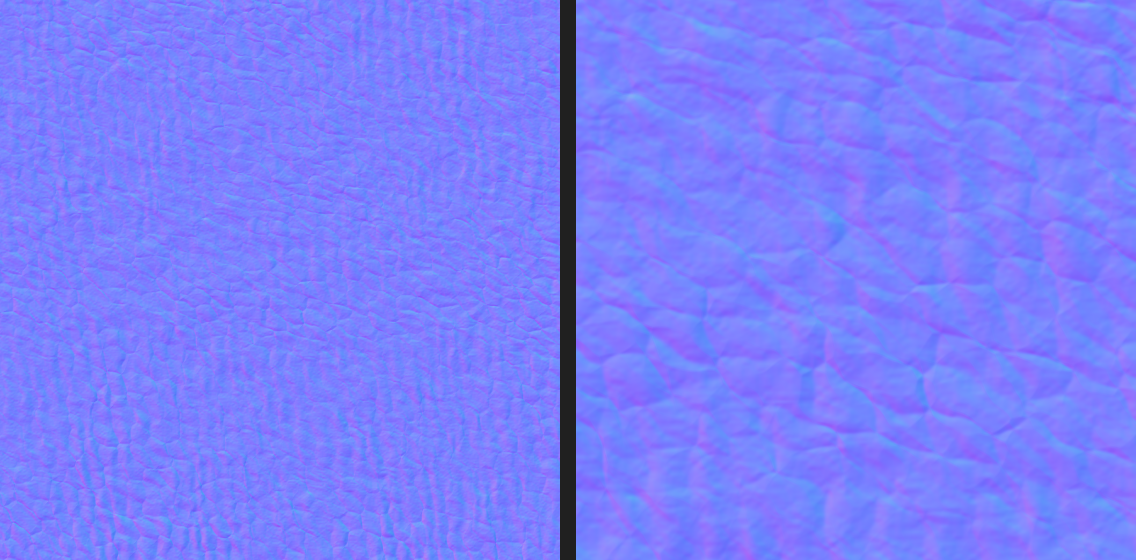
Left, the full canvas; right, a detail of the centre.
A three.js fragment shader for this texture map:

```glsl
// Tangent-space normal map of pebbled leather with upright folds, slanted creases and fine grain.
varying vec2 vUv;

const vec2 MEAN_TILT = vec2(-0.028, 0.006);
const float SAMPLE_STEP = 0.0009;
const float TAU = 6.28318;

vec2 hash2(vec2 p) {
  vec3 q = fract(vec3(p.xyx) * vec3(0.1031, 0.1030, 0.0973));
  q += dot(q, q.yzx + 33.33);
  return fract((q.xx + q.yz) * q.zy);
}

float valueNoise(vec2 p) {
  vec2 cell = floor(p);
  vec2 f = fract(p);
  f = f * f * f * (f * (f * 6.0 - 15.0) + 10.0);
  float bottom = mix(hash2(cell).x, hash2(cell + vec2(1.0, 0.0)).x, f.x);
  float top = mix(hash2(cell + vec2(0.0, 1.0)).x, hash2(cell + 1.0).x, f.x);
  return mix(bottom, top, f.y);
}

vec2 noise2(vec2 p) {
  return vec2(valueNoise(p), valueNoise(p + vec2(37.2, 91.7))) - 0.5;
}

// Rounded pebble: zero in the creases, rising to a soft plateau.
float pebble(vec2 p, float jitter, float roundness) {
  vec2 cell = floor(p);
  vec2 f = fract(p);
  float nearest = 8.0;
  float second = 8.0;
  for (int j = -1; j <= 1; j++) {
    for (int i = -1; i <= 1; i++) {
      vec2 offset = vec2(float(i), float(j));
      vec2 site = offset + 0.5 + jitter * (hash2(cell + offset + 50.0) - 0.5);
      float d = dot(site - f, site - f);
      second = min(second, max(nearest, d));
      nearest = min(nearest, d);
    }
  }
  // The root softens the valley floor.
  float gap = sqrt((second - nearest) * (second - nearest) + 0.012);
  return 1.0 - exp(-roundness * gap);
}

// Sheared lattice, so that both families of creases fall to the right.
vec2 shear(vec2 p, float lean, float slope) {
  return vec2(p.x + lean * p.y, p.y + slope * p.x);
}

// Wavy upright folds that fade and break along their length.
float folds(vec2 p, float count) {
  float phase = TAU * count * (p.x + 0.12 * p.y) + 4.0 * valueNoise(p * vec2(13.0, 8.0));
  float strength = 0.4 + 0.9 * valueNoise(p * vec2(16.0, 24.0) + 40.0);
  return strength * sin(phase);
}

// Share of upright folds: strong below a wavy border, patchy above it.
float uprightShare(vec2 uv) {
  float border = 0.41 + 0.14 * (valueNoise(vec2(uv.x * 5.0, 3.0)) - 0.5);
  float below = 1.0 - smoothstep(border - 0.03, border + 0.03, uv.y);
  float patches = smoothstep(0.3, 0.8, valueNoise(uv * 4.0 + 11.0));
  float upper = mix(0.25, 0.65, patches) * smoothstep(0.4, 0.65, uv.y);
  return mix(upper, 1.0 - 0.35 * patches, below);
}

float leatherHeight(vec2 uv) {
  vec2 p = uv + 0.020 * noise2(uv * 6.0) + 0.009 * noise2(uv * 24.0 + 5.0);
  p += 0.0045 * noise2(uv * 72.0 + 9.0);
  float upright = uprightShare(uv);
  float flatPebbles = pebble(shear(p, 0.22, 0.24) * vec2(33.0, 45.0) + 7.0, 0.75, 2.3);
  float tallPebbles = pebble(shear(p, 0.14, 0.22) * vec2(37.0, 31.0) + 90.0, 0.7, 2.3);
  float depth = 0.75 + 0.5 * valueNoise(uv * 9.0 + 20.0);
  float height = 0.00148 * depth * mix(flatPebbles, tallPebbles, upright);
  height += 0.00046 * (0.25 + upright) * folds(p, 35.0);

  // Soft lumps, then slanted wrinkles and pores.
  height += 0.00130 * valueNoise(uv * 22.0 + 60.0);
  height += 0.00170 * valueNoise(shear(p, 0.3, 0.4) * 46.0);
  height += 0.00040 * valueNoise(shear(p, 0.2, 0.35) * vec2(95.0, 150.0));
  height += 0.00021 * valueNoise(uv * vec2(230.0, 290.0) + 13.0);
  return height;
}

// Slope by central differences.
vec2 leatherSlope(vec2 uv, float e) {
  float dx = leatherHeight(uv + vec2(e, 0.0)) - leatherHeight(uv - vec2(e, 0.0));
  float dy = leatherHeight(uv + vec2(0.0, e)) - leatherHeight(uv - vec2(0.0, e));
  return vec2(dx, dy) / (2.0 * e);
}

// Red axis points left: pebbles turn cyan at the upper right, magenta at the lower left.
vec3 encodeNormal(vec2 slope, vec2 tilt) {
  vec3 normal = normalize(vec3(tilt + vec2(slope.x, -slope.y), 1.0));
  return 0.5 + 0.5 * normal;
}

void main() {
  vec2 slope = leatherSlope(vUv, SAMPLE_STEP);
  gl_FragColor = vec4(encodeNormal(slope, MEAN_TILT), 1.0);
}
```
